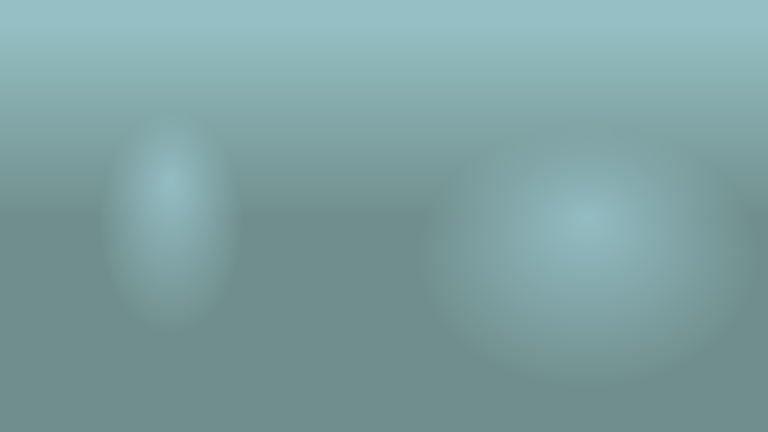
This background is drawn by a WebGL 1 fragment shader. Its source:

```glsl
precision highp float;
// Soft teal backdrop: a vertical fade with two off-centre oval glows.

uniform vec2 u_resolution;

// Focal radial falloff: 1 at the focus, 0 on the rim of the ellipse.
// focusLift is the height of the focus as a fraction of the vertical radius.
float focalGlow(vec2 p, vec2 center, vec2 radius, float focusLift) {
  vec2 focus = vec2(0.0, focusLift);
  vec2 d = (p - center) / radius - focus;
  float along = dot(d, focus);
  float k = 1.0 - dot(focus, focus);
  float t = (along + sqrt(along * along + k * dot(d, d))) / k;
  return clamp(1.0 - t, 0.0, 1.0);
}

void main() {
  // Canvas coordinates: x in 0..1, y in 0..1 from the bottom
  vec2 uv = gl_FragCoord.xy / u_resolution;

  vec3 paleBlue = vec3(0.588, 0.749, 0.773);
  vec3 seaGreen = vec3(0.547, 0.704, 0.710);
  vec3 greyTeal = vec3(0.440, 0.556, 0.553);

  // Vertical fade, flat at the top and below the middle
  float depth = 1.0 - uv.y;
  vec3 color = mix(paleBlue, seaGreen, clamp((depth - 0.055) / 0.107, 0.0, 1.0));
  color = mix(color, greyTeal, clamp((depth - 0.162) / 0.345, 0.0, 1.0));

  // Narrow glow on the left, wide glow on the right
  vec3 glowColor = vec3(0.578, 0.741, 0.764);
  color = mix(color, glowColor,
              focalGlow(uv, vec2(0.2225, 0.484), vec2(0.094, 0.260), 0.385));
  color = mix(color, glowColor,
              focalGlow(uv, vec2(0.765, 0.405), vec2(0.224, 0.307), 0.300));

  gl_FragColor = vec4(color, 1.0);
}
```
